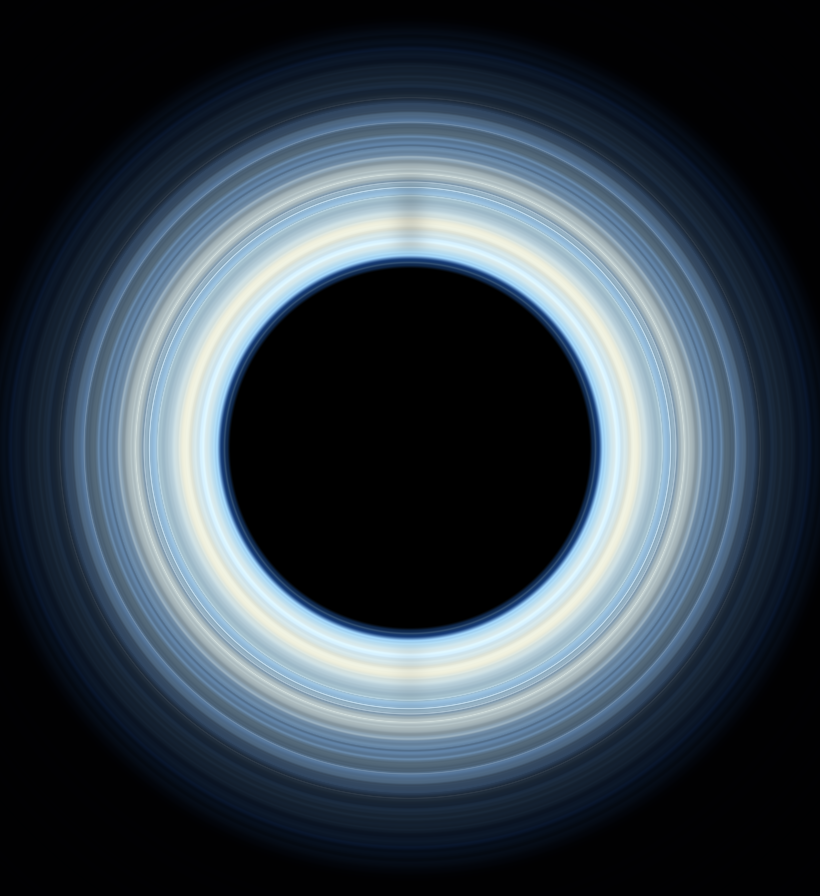
Give the GLSL for this background, as a WebGL 1 fragment shader.

```glsl
precision highp float;

uniform vec2 u_resolution;

const vec3 SPACE = vec3(0.003, 0.003, 0.009);
const vec3 RIM_BLUE = vec3(0.09, 0.24, 0.46);
const vec3 ICE = vec3(0.68, 0.85, 0.94);
const vec3 CREAM = vec3(0.87, 0.92, 0.91);
const vec3 SKY = vec3(0.57, 0.70, 0.79);
const vec3 PALE = vec3(0.66, 0.75, 0.81);
const vec3 STEEL = vec3(0.37, 0.49, 0.61);
const vec3 SLATE = vec3(0.21, 0.29, 0.38);
const vec3 NAVY = vec3(0.075, 0.125, 0.19);
const vec3 MIDNIGHT = vec3(0.025, 0.065, 0.13);

const float HOLE_RADIUS = 0.201;
const float RIM_RADIUS = 0.2135;

float hash(float n, float seed) {
  float p = fract(n * 0.1031 + seed * 0.3713);
  p *= p + 33.33;
  p *= p + p;
  return fract(p);
}

// Smooth one-dimensional noise in the range -1 to 1
float noise(float x, float seed) {
  float cell = floor(x);
  float t = smoothstep(0.0, 1.0, x - cell);
  return 2.0 * mix(hash(cell, seed), hash(cell + 1.0, seed), t) - 1.0;
}

// Layered grooves, from broad bands to hairlines
float grooves(float radius, float seed) {
  float sum = 0.0;
  float frequency = 85.0;
  float weight = 0.42;
  for (int i = 0; i < 4; i++) {
    sum += weight * noise(radius * frequency, seed + float(i));
    frequency *= 1.83;
    weight *= 0.83;
  }
  return sum;
}

// Soft circular line of a given half width
float ringLine(float radius, float center, float width) {
  float d = (radius - center) / width;
  return exp(-d * d);
}

// Broad colour of the disc at each radius
vec3 discColor(float r) {
  vec3 color = mix(RIM_BLUE, ICE, smoothstep(0.210, 0.216, r));
  color = mix(color, CREAM, smoothstep(0.216, 0.229, r));
  color = mix(color, SKY, smoothstep(0.255, 0.282, r));
  color = mix(color, PALE, smoothstep(0.289, 0.304, r));
  color = mix(color, STEEL, smoothstep(0.311, 0.337, r));
  color = mix(color, SLATE, smoothstep(0.348, 0.382, r));
  color = mix(color, NAVY, smoothstep(0.378, 0.404, r));
  color = mix(color, MIDNIGHT, smoothstep(0.414, 0.452, r));
  return mix(color, SPACE, smoothstep(0.447, 0.484, r));
}

// Fine grain and tint of the concentric strands
vec3 addStrands(vec3 color, float r) {
  float grain = grooves(r, 2.0);
  float warmth = noise(r * 150.0, 9.0);
  float contrast = mix(0.10, 0.42, smoothstep(0.25, 0.42, r));
  color *= 1.0 + contrast * grain;
  color *= 1.0 + vec3(0.07, 0.01, -0.06) * warmth;

  // Bright hairlines scattered over the middle of the disc
  float spark = smoothstep(0.55, 1.0, noise(r * 330.0, 17.0));
  float zone = smoothstep(0.25, 0.29, r) * (1.0 - smoothstep(0.32, 0.42, r));
  return color + vec3(0.24, 0.22, 0.20) * spark * zone;
}

// Paired pale and dark rings through the blue part
vec3 addAccents(vec3 color, float r) {
  color = mix(color, CREAM, 0.5 * ringLine(r, 0.306, 0.0022));
  color = mix(color, CREAM, 0.3 * ringLine(r, 0.325, 0.0015));
  color = mix(color, STEEL, 0.5 * ringLine(r, 0.298, 0.0022));
  return mix(color, ICE, 0.25 * ringLine(r, 0.207, 0.0012));
}

// Faint shaded seam along the vertical axis
float seamShade(vec2 p, float r) {
  float across = p.x / 0.018;
  float band = smoothstep(0.21, 0.23, r) * (1.0 - smoothstep(0.27, 0.33, r));
  float side = mix(0.35, 1.0, step(0.0, p.y));
  return 1.0 - 0.13 * exp(-across * across) * band * side;
}

void main() {
  vec2 p = (gl_FragCoord.xy - 0.5 * u_resolution) / u_resolution.y;
  float r = length(p);
  float pixel = 1.0 / u_resolution.y;

  vec3 color = addAccents(addStrands(discColor(r), r), r);
  color *= seamShade(p, r);

  // The rim darkens toward the hole
  color *= mix(0.55, 1.0, smoothstep(HOLE_RADIUS, RIM_RADIUS, r));
  float disc = smoothstep(HOLE_RADIUS - pixel, HOLE_RADIUS + 0.002 + pixel, r);
  color = mix(vec3(0.0), color, disc);

  gl_FragColor = vec4(clamp(color, 0.0, 1.0), 1.0);
}
```
